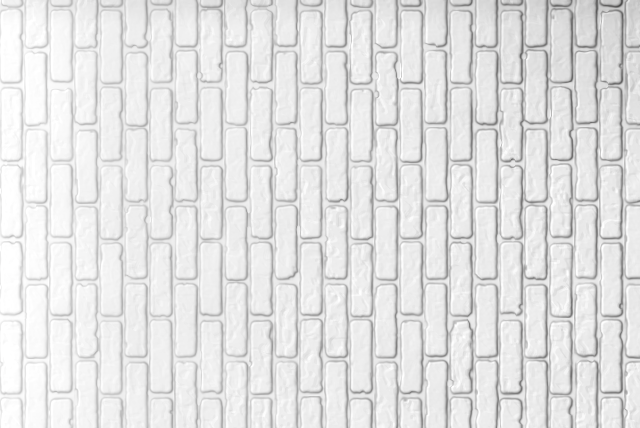
Write a WebGL 2 fragment shader that draws this texture.

```glsl
#version 300 es
precision highp float;
uniform vec2 u_resolution;
out vec4 fragColor;

#define COLUMNS 25.6
#define BRICK_PITCH 3.1
#define BRICK_HALF vec2(0.436, 1.46)
#define CORNER 0.19
#define CREVICE_WIDTH 0.047
#define CREVICE_DEPTH 0.20
#define RELIEF_DEPTH 0.13
#define LIGHT_STEP vec2(0.055, 0.032)
#define SHADOW_TINT vec3(1.0, 1.012, 1.015)

float hash(vec2 p) {
    vec3 q = fract(p.xyx * vec3(0.1031, 0.1030, 0.0973));
    q += dot(q, q.yzx + 33.33);
    return fract((q.x + q.y) * q.z);
}

float noise(vec2 p) {
    vec2 i = floor(p), f = fract(p);
    f = f * f * (3.0 - 2.0 * f);
    return mix(mix(hash(i), hash(i + vec2(1, 0)), f.x),
               mix(hash(i + vec2(0, 1)), hash(i + vec2(1, 1)), f.x), f.y);
}

// Upright bricks; every second column is shifted by half a brick.
vec2 brickId(vec2 p) {
    float column = floor(p.x);
    float stagger = 0.53 * mod(column, 2.0);
    return vec2(column, floor(p.y / BRICK_PITCH - stagger));
}

// Signed distance to the worn outline of the brick in this cell.
float brickDistance(vec2 p, vec2 id) {
    float stagger = 0.53 * mod(id.x, 2.0);
    vec2 center = vec2(id.x + 0.5, (id.y + 0.5 + stagger) * BRICK_PITCH);
    vec2 jitter = vec2(hash(id + 11.0), hash(id + 47.0)) - 0.5;
    vec2 local = p - center - jitter * vec2(0.035, 0.10);
    vec2 q = abs(local) - BRICK_HALF + CORNER;
    float d = length(max(q, 0.0)) + min(max(q.x, q.y), 0.0) - CORNER;
    float wobble = 0.05 * (noise(p * 2.3 + 5.0) - 0.5) + 0.03 * (noise(p * 6.0) - 0.5);
    float chips = 0.10 * smoothstep(0.68, 0.95, noise(p * vec2(3.5, 2.6) + 90.0));
    return d + wobble + chips * hash(id + 71.0);
}

// Height of the painted surface: raised faces with dents and flakes.
float relief(vec2 p) {
    vec2 id = brickId(p);
    float face = 1.0 - smoothstep(-0.11, 0.05, brickDistance(p, id));
    float roughness = mix(0.25, 1.0, hash(id + 23.0));
    vec2 warped = p + 0.25 * vec2(noise(p * 3.0), noise(p * 3.0 + 40.0));
    float flakes = smoothstep(0.56, 0.76, noise(warped * vec2(4.2, 2.8) + id * 3.7));
    float dents = smoothstep(0.62, 0.85, noise(warped * vec2(7.0, 5.0) + 60.0));
    float grain = noise(p * 11.0);
    return face * (1.0 - roughness * (0.30 * flakes + 0.24 * dents)) + 0.07 * grain;
}

void main() {
    vec2 uv = gl_FragCoord.xy / u_resolution;
    float down = 1.0 - uv.y;
    float scale = COLUMNS / u_resolution.x;
    vec2 p = vec2(gl_FragCoord.x, u_resolution.y - gl_FragCoord.y) * scale;
    p += vec2(0.05, -0.33);

    // Light falls off from the left towards the upper right.
    float base = 1.0 - 0.055 * smoothstep(0.0, 0.22, uv.x) - 0.025 * uv.x;
    base -= 0.07 * smoothstep(0.55, 1.0, uv.x) * (1.0 - smoothstep(0.0, 0.5, down));
    base -= 0.05 * (1.0 - smoothstep(0.0, 0.07, down));
    float contrast = mix(0.65, 1.35, smoothstep(0.0, 1.0, uv.x));

    // Directional shading brightens slopes facing the light.
    float slope = relief(p + LIGHT_STEP) - relief(p - LIGHT_STEP);

    // Thin dark seam around each brick, uneven along its length.
    float d = brickDistance(p, brickId(p));
    float width = max(CREVICE_WIDTH, 0.8 * scale);
    float seam = exp(-d * d / (width * width));
    seam *= mix(0.55, 1.25, noise(p * 1.7 + 30.0));
    float softShade = exp(-abs(d) * 9.0) * 0.035;

    float tone = base + contrast * (RELIEF_DEPTH * slope - CREVICE_DEPTH * seam - softShade);
    tone += 0.018 * (noise(p * 0.9 + 15.0) - 0.5);
    tone = clamp(tone, 0.0, 1.0);
    fragColor = vec4(pow(vec3(tone), mix(vec3(1.0), SHADOW_TINT, 1.0 - tone)), 1.0);
}
```
